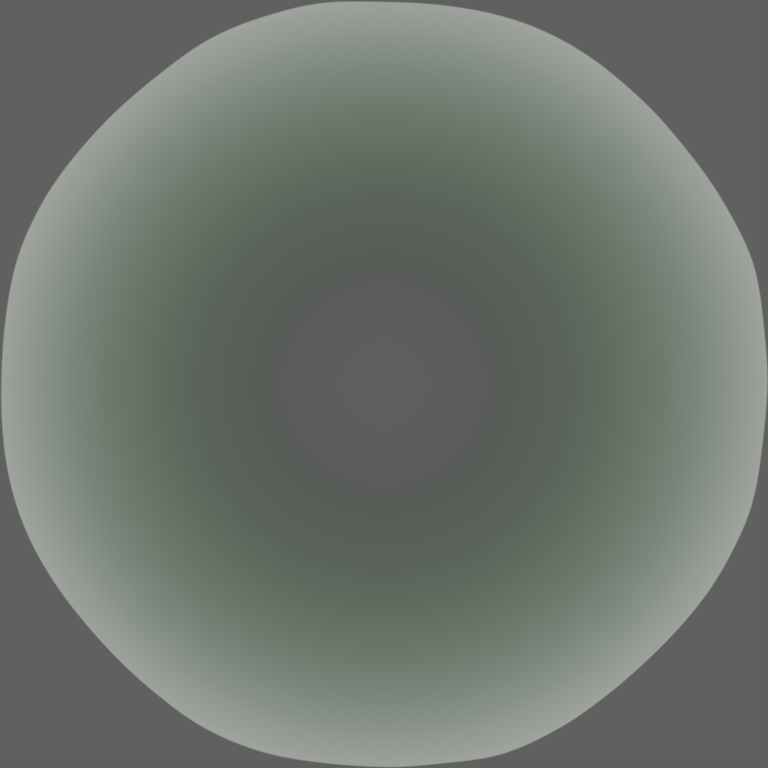
Reproduce this background procedurally as a Shadertoy shader.

```glsl
// A pale sage disc with a dim grey heart on a plain grey ground.
// A radial ramp colours the disc; its hand-cut rim is a circle bent by
// a slow eightfold wave and a little hashed noise around the angle.

const float TAU = 6.2831853;

float hash(float n) {
    n = fract(n * 0.1031);
    n *= n + 33.33;
    return fract(n * (n + n));
}

// Value noise that closes on itself after one full turn
float ringNoise(float turn, float cells) {
    float x = fract(turn) * cells;
    float cell = floor(x);
    float a = hash(cell + 7.0);
    float b = hash(mod(cell + 1.0, cells) + 7.0);
    return mix(a, b, smoothstep(0.0, 1.0, x - cell)) - 0.5;
}

// Linear progress from one radius to the next
float ramp(float from, float to, float r) {
    return clamp((r - from) / (to - from), 0.0, 1.0);
}

vec3 discColor(float r) {
    vec3 color = vec3(0.378, 0.376, 0.378);
    color = mix(color, vec3(0.361, 0.359, 0.361), ramp(0.00, 0.11, r));
    color = mix(color, vec3(0.343, 0.366, 0.342), ramp(0.11, 0.17, r));
    color = mix(color, vec3(0.353, 0.388, 0.355), ramp(0.17, 0.24, r));
    color = mix(color, vec3(0.382, 0.430, 0.380), ramp(0.24, 0.30, r));
    color = mix(color, vec3(0.427, 0.477, 0.427), ramp(0.30, 0.36, r));
    color = mix(color, vec3(0.498, 0.540, 0.500), ramp(0.36, 0.42, r));
    return mix(color, vec3(0.618, 0.640, 0.612), ramp(0.42, 0.50, r));
}

void mainImage(out vec4 fragColor, in vec2 fragCoord) {
    float size = min(iResolution.x, iResolution.y);
    vec2 p = (fragCoord - 0.5 * iResolution.xy) / size;
    float r = length(p);
    float angle = atan(p.y, p.x + 1e-6);

    // Uneven rim
    float rim = 0.5013 + 0.0032 * cos(8.0 * (angle - 0.349));
    rim += 0.003 * ringNoise(angle / TAU, 40.0);

    // Disc over the ground
    float soft = max(0.0015, 1.0 / size);
    float inside = 1.0 - smoothstep(-soft, soft, r - rim);
    vec3 ground = vec3(0.376);
    fragColor = vec4(mix(ground, discColor(r), inside), 1.0);
}
```
